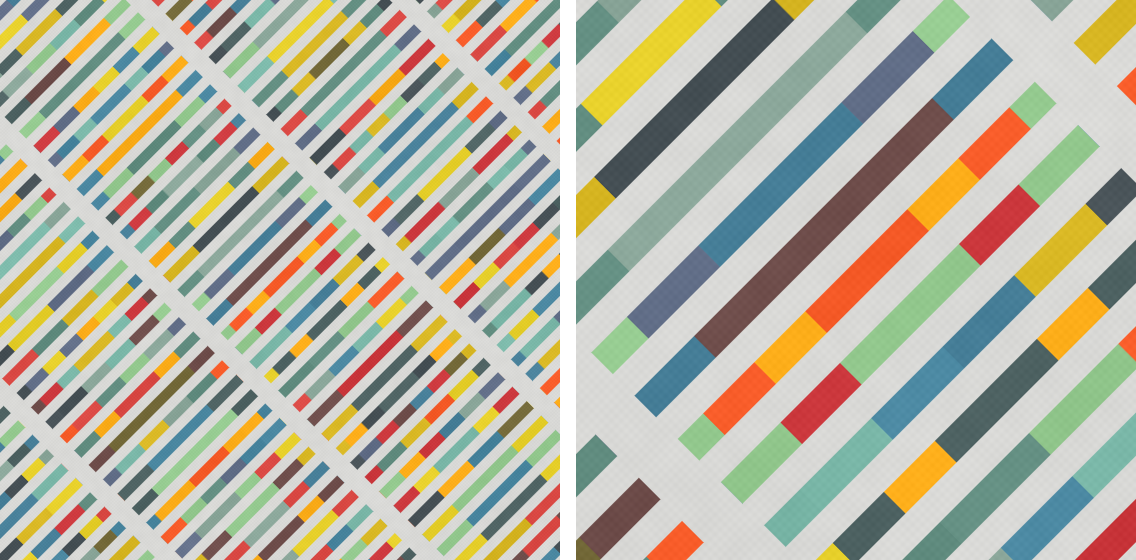
Left, the full canvas; right, a detail of the centre.
This pattern is drawn by a WebGL 1 fragment shader. Its source:

```glsl
precision highp float;
// Diagonal bands of slim parallel bars on a pale woven ground. Each bar is cut
// into equal cells, often mirrored about its middle, and every cell takes a
// hashed palette colour; faint threads and gradient noise add cloth wear.

uniform vec2 u_resolution;

const float BANDS = 3.0;           // bands per canvas width, along the bars
const float BAND_SHIFT = 0.2155;
const float GAP = 0.098;           // gap between bands, as a share of a band
const float BAR_PITCH = 0.03636;
const float BAR_SHIFT = -0.0718;
const float BAR_HALF = 0.0091;
const float THREADS = 170.0;
const vec3 GROUND = vec3(0.85, 0.85, 0.84);

float hash(vec2 p) {
  vec3 q = fract(vec3(p.xyx) * vec3(0.1031, 0.1030, 0.0973));
  q += dot(q, q.yzx + 33.33);
  return fract((q.x + q.y) * q.z);
}

float gradientDot(vec2 cell, vec2 offset) {
  float angle = 6.2832 * hash(cell);
  return dot(vec2(cos(angle), sin(angle)), offset);
}

float gradientNoise(vec2 p) {
  vec2 i = floor(p), f = p - i;
  vec2 s = f * f * f * (f * (f * 6.0 - 15.0) + 10.0);
  vec2 e = vec2(1.0, 0.0);
  float low = mix(gradientDot(i, f), gradientDot(i + e.xy, f - e.xy), s.x);
  float high = mix(gradientDot(i + e.yx, f - e.yx), gradientDot(i + e.xx, f - e.xx), s.x);
  return mix(low, high, s.y);
}

// Sixteen inks in four families: darks, greens, yellows, reds
vec3 palette(float pick) {
  float k = floor(pick * 16.0);
  if (k < 1.0) return vec3(0.28, 0.50, 0.60);
  if (k < 2.0) return vec3(0.38, 0.43, 0.53);
  if (k < 3.0) return vec3(0.31, 0.39, 0.39);
  if (k < 4.0) return vec3(0.28, 0.32, 0.34);
  if (k < 5.0) return mix(vec3(0.43, 0.30, 0.29), vec3(0.45, 0.41, 0.22), step(4.6, pick * 16.0));
  if (k < 6.0) return vec3(0.38, 0.55, 0.50);
  if (k < 7.0) return vec3(0.54, 0.65, 0.60);
  if (k < 8.0) return vec3(0.48, 0.72, 0.66);
  if (k < 9.0) return vec3(0.58, 0.79, 0.56);
  if (k < 10.0) return vec3(0.28, 0.52, 0.62);
  if (k < 11.0) return vec3(0.90, 0.81, 0.16);
  if (k < 12.0) return vec3(0.84, 0.71, 0.13);
  if (k < 13.0) return vec3(0.98, 0.67, 0.09);
  if (k < 14.0) return vec3(0.80, 0.22, 0.24);
  if (k < 15.0) return vec3(0.85, 0.28, 0.26);
  return vec3(0.96, 0.35, 0.15);
}

// t runs from -0.5 to 0.5 over the length of one bar
vec3 barColour(float t, vec2 barId) {
  float seed = hash(barId + 40.0);
  float count = 3.0 + floor(hash(barId + 71.0) * 5.0);
  float mirrored = step(hash(barId + 113.0), 0.65);
  float cell = floor(mix(t, abs(t), mirrored) * count);
  vec2 key = vec2(cell * 13.7 + 90.0, seed * 410.0);
  float tone = 0.04 * (hash(key + 17.0) - 0.5);
  return palette(hash(key)) + tone;
}

// Averages the cells under one pixel to smooth the cuts
vec3 smoothBarColour(float t, float footprint, vec2 barId) {
  vec3 sum = vec3(0.0);
  for (int i = 0; i < 4; i++) {
    sum += barColour(t + footprint * (float(i) - 1.5) * 0.3, barId);
  }
  return sum * 0.25;
}

float coverage(float distance, float pixel) {
  return 1.0 - smoothstep(-0.7 * pixel, 0.7 * pixel, distance);
}

float weave(vec2 p, float threads) {
  vec2 wave = sin(6.2832 * threads * p);
  return wave.x * wave.y;
}

void main() {
  vec2 uv = gl_FragCoord.xy / u_resolution.y;
  float pixel = 1.0 / u_resolution.y;
  float along = (uv.x + uv.y) * 0.70711;
  float across = (uv.x - uv.y) * 0.70711;

  // Bands and bars
  float band = (along - BAND_SHIFT) * BANDS;
  float row = (across - BAR_SHIFT) / BAR_PITCH + 0.5;
  vec2 barId = vec2(floor(row), floor(band));
  float t = (fract(band) - 0.5) / (1.0 - GAP);
  float sideDistance = abs(fract(row) - 0.5) * BAR_PITCH - BAR_HALF;
  float endDistance = (abs(t) - 0.5) * (1.0 - GAP) / BANDS;
  float ink = coverage(max(sideDistance, endDistance), pixel);
  float footprint = pixel * BANDS / (1.0 - GAP);
  vec3 colour = mix(GROUND, smoothBarColour(t, footprint, barId), ink);

  // Cloth threads and soft wear
  colour += 0.012 * weave(uv, THREADS);
  colour += 0.015 * gradientNoise(uv * 60.0) + 0.012 * gradientNoise(uv * 7.0);
  gl_FragColor = vec4(clamp(colour, 0.0, 1.0), 1.0);
}
```
